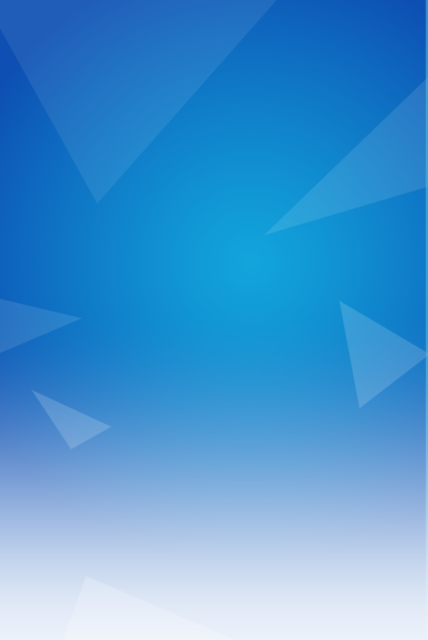
Write a Shadertoy shader that draws this background.

```glsl
const vec3 GLOW_COLOR  = vec3(0.07, 0.645, 0.86);
const vec3 DEEP_COLOR  = vec3(0.05, 0.31, 0.70);
const vec3 MIST_COLOR  = vec3(0.93, 0.95, 0.98);
const vec3 STRIP_COLOR = vec3(0.30, 0.75, 0.91);

// Canvas units: x spans 0 to 1, y spans 0 to CANVAS_HEIGHT
const float CANVAS_HEIGHT = 1.5;
const vec2  GLOW_CENTER   = vec2(0.586, 0.885);
const float GLOW_RADIUS   = 0.72;
const float GLOW_FALLOFF  = 1.2;
const float MIST_TOP      = 0.777;
const float MIST_BOTTOM   = -0.043;
const float STRIP_LEFT    = 0.995;
const float STRIP_OPACITY = 0.6;

const int SHARD_COUNT = 6;
const vec2 SHARD_CORNERS[18] = vec2[18](
    vec2(-0.080, 1.578), vec2(0.715, 1.578), vec2(0.227, 1.023),
    vec2(0.617, 0.949), vec2(1.039, 1.357), vec2(1.039, 1.074),
    vec2(0.191, 0.754), vec2(-0.039, 0.809), vec2(-0.039, 0.656),
    vec2(0.793, 0.795), vec2(1.004, 0.670), vec2(0.840, 0.543),
    vec2(0.074, 0.586), vec2(0.260, 0.500), vec2(0.166, 0.447),
    vec2(0.201, 0.150), vec2(0.641, -0.039), vec2(0.133, -0.039));
const float SHARD_OPACITY[6] = float[6](0.08, 0.11, 0.11, 0.16, 0.17, 0.20);

float cross2(vec2 a, vec2 b) {
    return a.x * b.y - a.y * b.x;
}

// Signed distance to the line through a and b, positive on its right
float edgeDistance(vec2 p, vec2 a, vec2 b) {
    return cross2(p - a, normalize(b - a));
}

// Negative inside the triangle, for either winding
float triangleDistance(vec2 p, vec2 a, vec2 b, vec2 c) {
    float winding = sign(cross2(b - a, c - a));
    return max(max(winding * edgeDistance(p, a, b),
                   winding * edgeDistance(p, b, c)),
                   winding * edgeDistance(p, c, a));
}

void mainImage(out vec4 fragColor, in vec2 fragCoord) {
    vec2 p = fragCoord / iResolution.xy * vec2(1.0, CANVAS_HEIGHT);
    float pixel = CANVAS_HEIGHT / iResolution.y;

    // Radial glow
    float spread = min(distance(p, GLOW_CENTER) / GLOW_RADIUS, 1.0);
    vec3 color = mix(GLOW_COLOR, DEEP_COLOR, pow(spread, GLOW_FALLOFF));

    // Pale mist rising from the bottom
    float mist = 1.0 - smoothstep(MIST_BOTTOM, MIST_TOP, p.y);
    color = mix(color, MIST_COLOR, mist);

    // Translucent shards
    for (int i = 0; i < SHARD_COUNT; i++) {
        float d = triangleDistance(p, SHARD_CORNERS[3 * i],
                                   SHARD_CORNERS[3 * i + 1],
                                   SHARD_CORNERS[3 * i + 2]);
        float cover = 1.0 - smoothstep(-pixel, pixel, d);
        color = mix(color, vec3(1.0), cover * SHARD_OPACITY[i]);
    }

    // Light strip along the right border, dissolving into the mist
    float strip = smoothstep(STRIP_LEFT - pixel, STRIP_LEFT + pixel, p.x);
    color = mix(color, mix(STRIP_COLOR, MIST_COLOR, mist), strip * STRIP_OPACITY);

    fragColor = vec4(color, 1.0);
}
```
